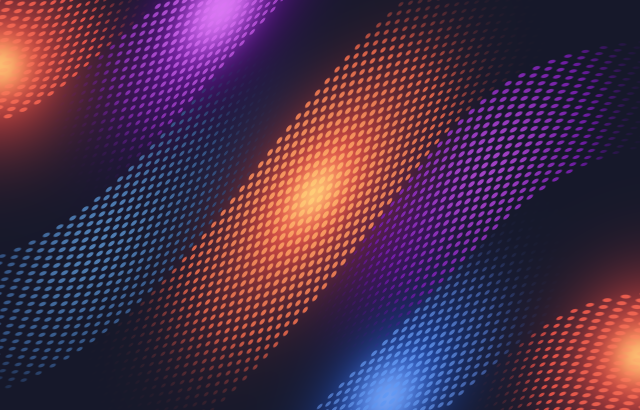
Give the GLSL for this background, as a Shadertoy shader.

```glsl
// Curved halftone ribbons of slanted dots in orange, violet and blue over soft glows on navy.

const vec3 NAVY   = vec3(0.085, 0.095, 0.165);
const vec3 RED    = vec3(0.90, 0.27, 0.25);
const vec3 CORAL  = vec3(0.97, 0.43, 0.34);
const vec3 ORANGE = vec3(1.00, 0.62, 0.40);
const vec3 YELLOW = vec3(1.00, 0.88, 0.50);
const vec3 VIOLET = vec3(0.42, 0.03, 0.65);
const vec3 PINK   = vec3(0.88, 0.50, 0.97);
const vec3 BLUE   = vec3(0.11, 0.30, 0.76);
const vec3 SKY    = vec3(0.52, 0.70, 1.00);
const vec3 STEEL  = vec3(0.33, 0.53, 0.75);

const vec2 FLOW = vec2(0.60, 0.80);       // direction of the ribbons
const vec2 ROW_NORMAL = vec2(0.68, 0.73); // tilts the rows, which slants the dots
const float DOT_LENGTH = 0.037;           // spacing of dots along a column
const float DOT_WIDTH = 0.0115;           // typical spacing across the flow

// Elliptical falloff; reach holds the extents along and across the flow.
float falloff(vec2 p, vec2 center, vec2 reach) {
    vec2 d = p - center;
    vec2 q = vec2(dot(d, FLOW), dot(d, vec2(-FLOW.y, FLOW.x))) / reach;
    return exp(-dot(q, q));
}

vec3 glow(vec3 base, vec2 p, vec2 center, vec2 reach, vec3 tint, float strength) {
    return mix(base, tint, strength * falloff(p, center, reach));
}

// Height of an S-curve at x; bend holds how far it rises below and above its center.
float edge(float x, vec2 center, float slope, vec2 bend) {
    float rise = slope * (x - center.x);
    float limit = rise < 0.0 ? bend.x : bend.y;
    return center.y + limit * tanh(rise / limit);
}

// Staggered ellipses in columns that follow the ribbon between two edges.
float halftone(vec2 p, float top, float bottom, float columns, float radius) {
    float across = (top - p.y) / max(top - bottom, 0.01);
    float column = floor(across * columns);
    float along = dot(p, ROW_NORMAL) / DOT_LENGTH + 0.5 * mod(column, 2.0);
    vec2 cell = fract(vec2(across * columns, along)) - 0.5;
    float blur = 0.6 / (iResolution.y * DOT_WIDTH);
    float inside = step(0.0, across) * step(across, 1.0);
    float reach = length(cell * vec2(1.0, 1.5));
    return inside * (1.0 - smoothstep(radius - blur, radius + blur, reach));
}

// Dots swell to the given size and shift from cool to hot near the focus.
vec3 ribbon(vec3 base, vec2 p, float top, float bottom, float columns, float size,
            vec2 focus, vec2 reach, vec3 cool, vec3 hot) {
    float heat = falloff(p, focus, reach);
    float radius = mix(0.18, size, sqrt(heat));
    float dots = halftone(p, top, bottom, columns, radius);
    return mix(base, mix(cool, hot, heat), 0.92 * dots * smoothstep(0.02, 0.42, heat));
}

void mainImage(out vec4 fragColor, in vec2 fragCoord) {
    vec2 p = fragCoord / iResolution.y;
    float right = iResolution.x / iResolution.y;

    // Light sources
    vec2 middle = vec2(0.768, 0.528);
    vec2 leftSun = vec2(0.0, 0.84);
    vec2 rightSun = vec2(right, 0.13);
    vec2 violetLamp = vec2(0.54, 0.98);
    vec2 blueLamp = vec2(0.945, 0.03);

    // Wide glows
    vec3 color = NAVY;
    color = glow(color, p, vec2(0.58, 0.66), vec2(0.25, 0.09), BLUE, 0.13);
    color = glow(color, p, vec2(0.98, 0.41), vec2(0.22, 0.10), VIOLET, 0.38);
    color = glow(color, p, violetLamp, vec2(0.30, 0.13), VIOLET, 0.98);
    color = glow(color, p, blueLamp, vec2(0.25, 0.13), BLUE, 0.95);
    color = glow(color, p, middle, vec2(0.31, 0.145), RED, 0.98);
    color = glow(color, p, leftSun, vec2(0.20, 0.18), RED, 0.98);
    color = glow(color, p, rightSun, vec2(0.20, 0.17), RED, 0.98);

    // Bright cores
    color = glow(color, p, violetLamp, vec2(0.13, 0.07), PINK, 0.85);
    color = glow(color, p, blueLamp, vec2(0.10, 0.07), SKY, 0.80);
    color = glow(color, p, middle, vec2(0.14, 0.075), CORAL, 0.75);
    color = glow(color, p, leftSun, vec2(0.08), ORANGE, 0.70);
    color = glow(color, p, rightSun, vec2(0.08), ORANGE, 0.70);

    // Edges shared by neighboring ribbons, from upper left to lower right
    float e0 = edge(p.x, vec2(0.224, 0.848), 0.90, vec2(0.18, 2.00));
    float e1 = edge(p.x, vec2(0.460, 0.745), 1.10, vec2(0.45, 2.00));
    float e2 = edge(p.x, vec2(0.630, 0.600), 1.30, vec2(0.66, 0.70));
    float e3 = edge(p.x, vec2(0.950, 0.500), 1.33, vec2(0.90, 0.42));
    float e4 = edge(p.x, vec2(1.138, 0.370), 1.00, vec2(2.00, 0.30));
    float e5 = edge(p.x, vec2(1.220, 0.120), 0.90, vec2(2.00, 0.18));

    // Dotted ribbons
    color = ribbon(color, p, e0 + 0.45, e0, 31.0, 0.39, leftSun, vec2(0.25, 0.22),
                   RED, CORAL);
    color = ribbon(color, p, e0, e1, 21.0, 0.40, vec2(0.52, 0.97), vec2(0.31, 0.18),
                   vec3(0.34, 0.03, 0.54), vec3(0.84, 0.42, 0.95));
    color = ribbon(color, p, e1, e2, 23.0, 0.38, vec2(0.25, 0.43), vec2(0.36, 0.20),
                   vec3(0.13, 0.22, 0.40), STEEL);
    color = ribbon(color, p, e2, e3, 27.0, 0.43, middle, vec2(0.40, 0.25),
                   vec3(0.84, 0.24, 0.22), vec3(1.0, 0.66, 0.40));
    color = ribbon(color, p, e3, e4, 22.0, 0.40, vec2(1.18, 0.59), vec2(0.34, 0.20),
                   vec3(0.32, 0.01, 0.58), vec3(0.68, 0.27, 0.82));
    color = ribbon(color, p, e4, e5, 21.0, 0.40, vec2(0.96, 0.06), vec2(0.32, 0.19),
                   vec3(0.17, 0.21, 0.42), vec3(0.38, 0.60, 0.96));
    color = ribbon(color, p, e5, e5 - 0.45, 31.0, 0.39, rightSun, vec2(0.26, 0.22),
                   RED, CORAL);

    // Hot spots over the dots
    color = glow(color, p, middle, vec2(0.080, 0.045), YELLOW, 0.70);
    color = glow(color, p, leftSun, vec2(0.05), YELLOW, 0.60);
    color = glow(color, p, rightSun, vec2(0.05), YELLOW, 0.60);
    color = glow(color, p, violetLamp, vec2(0.09, 0.05), PINK, 0.50);
    fragColor = vec4(color, 1.0);
}
```
